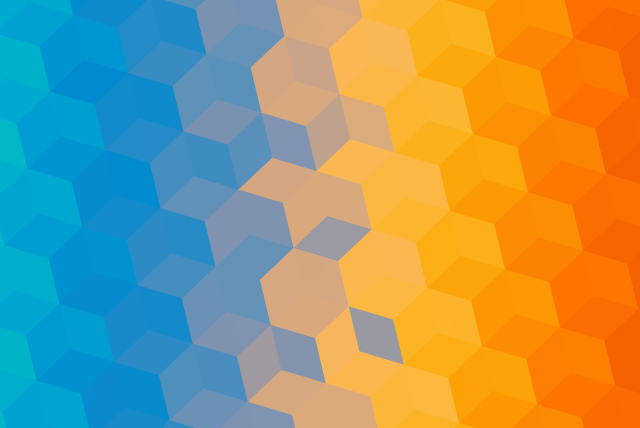
This background is drawn by a Shadertoy shader. Its source:

```glsl
// Tilted field of tumbling blocks fading from cyan through tan to deep orange.

// Lattice, in canvas heights
const vec2  ANCHOR  = vec2(0.482, 0.873);
const float SPACING = 0.1875;
const float TILT    = 0.2335;
const float ROW     = 0.8660254;
const float THIRD   = 1.0471976;

// Ramp offset of the three face directions: flat, right, left
const vec3 FACE_SHIFT = vec3(0.029, -0.064, 0.039);

// Ramp colours, left to right
const vec3 TURQUOISE  = vec3(0.00, 0.715, 0.78);
const vec3 CYAN       = vec3(0.00, 0.66, 0.81);
const vec3 SKY        = vec3(0.00, 0.61, 0.825);
const vec3 AZURE      = vec3(0.00, 0.545, 0.81);
const vec3 BLUE       = vec3(0.10, 0.54, 0.79);
const vec3 STEEL      = vec3(0.22, 0.55, 0.76);
const vec3 SLATE      = vec3(0.37, 0.57, 0.725);
const vec3 LAVENDER   = vec3(0.50, 0.575, 0.69);
const vec3 TAN        = vec3(0.83, 0.655, 0.51);
const vec3 SAND       = vec3(0.865, 0.67, 0.48);
const vec3 APRICOT    = vec3(0.98, 0.715, 0.35);
const vec3 HONEY      = vec3(0.985, 0.72, 0.25);
const vec3 AMBER      = vec3(0.985, 0.70, 0.12);
const vec3 MARIGOLD   = vec3(0.99, 0.66, 0.04);
const vec3 ORANGE     = vec3(0.99, 0.605, 0.01);
const vec3 TANGERINE  = vec3(0.99, 0.51, 0.01);
const vec3 VERMILION  = vec3(0.995, 0.45, 0.00);
const vec3 EMBER      = vec3(0.955, 0.38, 0.00);

// Stray faces: centre, then the ramp position they borrow
const vec3 STRAYS[6] = vec3[6](
    vec3(0.777, 0.457, 0.643), vec3(0.879, 0.215, 0.642),
    vec3(0.768, 0.689, 0.660), vec3(0.586, 0.646, 0.478),
    vec3(0.574, 0.895, 0.505), vec3(0.596, 0.398, 0.505));
const float STRAY_RADIUS = 0.03;

vec3 fade(vec3 from, vec3 to, float start, float end, float s) {
    return mix(from, to, clamp((s - start) / (end - start), 0.0, 1.0));
}

vec3 ramp(float s) {
    vec3 c = fade(TURQUOISE, CYAN, -0.06, 0.06, s);
    c = fade(c, SKY,       0.06, 0.14, s);
    c = fade(c, AZURE,     0.14, 0.24, s);
    c = fade(c, BLUE,      0.24, 0.34, s);
    c = fade(c, STEEL,     0.34, 0.42, s);
    c = fade(c, SLATE,     0.42, 0.49, s);
    c = fade(c, LAVENDER,  0.49, 0.56, s);
    c = fade(c, TAN,       0.63, 0.67, s);
    c = fade(c, SAND,      0.67, 0.80, s);
    c = fade(c, APRICOT,   0.80, 0.83, s);
    c = fade(c, HONEY,     0.83, 0.94, s);
    c = fade(c, AMBER,     0.94, 1.03, s);
    c = fade(c, MARIGOLD,  1.03, 1.10, s);
    c = fade(c, ORANGE,    1.10, 1.17, s);
    c = fade(c, TANGERINE, 1.17, 1.30, s);
    c = fade(c, VERMILION, 1.30, 1.38, s);
    return fade(c, EMBER,  1.38, 1.52, s);
}

vec3 faceColor(vec2 centre, float shift) {
    float s = centre.x + shift;
    for (int i = 0; i < STRAYS.length(); i++) {
        if (distance(centre, STRAYS[i].xy) < STRAY_RADIUS) s = STRAYS[i].z;
    }
    return ramp(s);
}

void mainImage(out vec4 fragColor, in vec2 fragCoord) {
    vec2 p = fragCoord / iResolution.y;
    vec2 q = (p - ANCHOR) / SPACING;
    float pixel = 1.0 / (iResolution.y * SPACING);

    vec3 sum = vec3(0.0);
    float total = 0.0;
    for (int k = 0; k < 3; k++) {
        // Nearest rhombus whose long diagonal follows this axis
        float angle = TILT - float(k) * THIRD;
        vec2 along = vec2(cos(angle), sin(angle));
        vec2 across = vec2(-along.y, along.x);
        vec2 local = vec2(dot(q, along), dot(q, across));
        float row = floor(local.y / ROW + 0.5);
        float offset = 0.5 + 0.5 * row;
        vec2 mid = vec2(offset + floor(local.x - offset + 0.5), row * ROW);

        // Signed distance inside the rhombus gives smooth coverage
        vec2 d = abs(local - mid);
        float inside = 0.25 - 0.5 * d.x - ROW * d.y;
        float cover = clamp(0.5 + inside / pixel, 0.001, 1.0);

        vec2 centre = ANCHOR + SPACING * (along * mid.x + across * mid.y);
        sum += cover * faceColor(centre, FACE_SHIFT[k]);
        total += cover;
    }
    fragColor = vec4(sum / total, 1.0);
}
```
